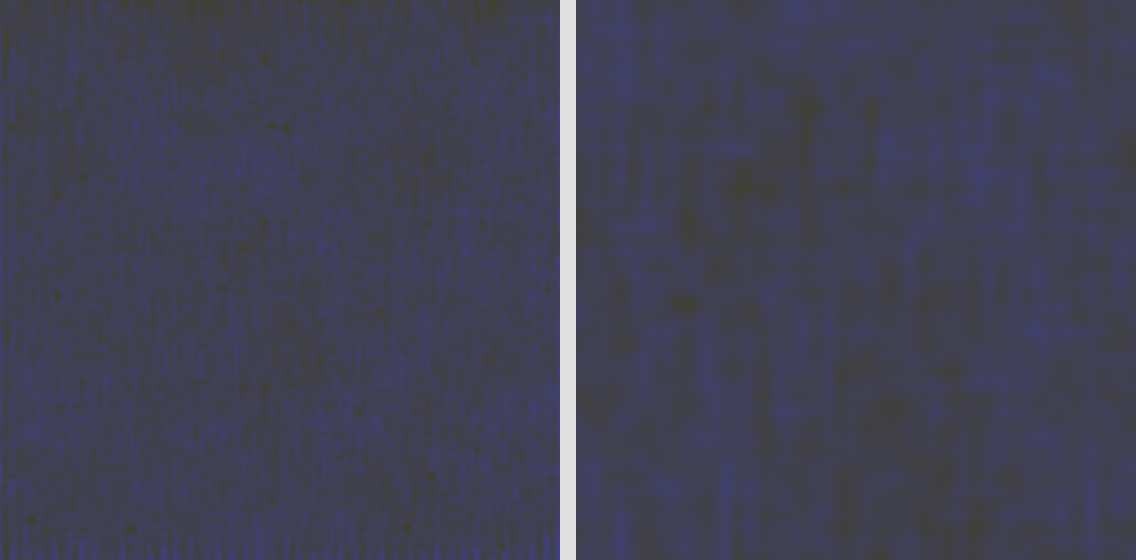
Left, the full canvas; right, a detail of the centre.
Give the GLSL for this texture, as a WebGL 2 fragment shader.

```glsl
#version 300 es
precision highp float;
// Dark slate-blue woven cloth: short upright streaks over a thread grid that
// surfaces in local patches, with broad mottling, scattered olive specks and
// stronger threads at the borders. One tone drives a ramp from olive to blue.

#define BASE_TONE 0.327
#define THREADS 64.0
#define WIDE_THREADS 41.0
#define THREAD_DEPTH 0.0175
#define MOTTLE_DEPTH 0.046
#define GRAIN_DEPTH 0.064
#define STREAK_DEPTH 0.050
#define BLUE_LIFT 2.0
#define SPECK_CELLS 24.0
#define SPECK_SHARE 0.12
#define SPECK_DEPTH 0.14
#define BORDER 0.028

uniform vec2 u_resolution;
out vec4 fragColor;

const float TAU = 6.28319;

vec2 hash2(vec2 p) {
  vec3 q = fract(p.xyx * vec3(0.1031, 0.1030, 0.0973));
  q += dot(q, q.yzx + 33.33);
  return fract((q.xx + q.yz) * q.zy);
}

float cornerSlope(vec2 corner, vec2 offset) {
  float angle = TAU * hash2(corner).x;
  return dot(vec2(cos(angle), sin(angle)), offset);
}

// Gradient noise, roughly -0.7 to 0.7
float gradientNoise(vec2 p) {
  vec2 cell = floor(p);
  vec2 f = p - cell;
  vec2 w = f * f * f * (f * (f * 6.0 - 15.0) + 10.0);
  vec2 e = vec2(1.0, 0.0);
  float low = mix(cornerSlope(cell, f), cornerSlope(cell + e.xy, f - e.xy), w.x);
  float high = mix(cornerSlope(cell + e.yx, f - e.yx), cornerSlope(cell + e.xx, f - e.xx), w.x);
  return mix(low, high, w.y);
}

// Broad patches, summed over octaves
float mottle(vec2 uv) {
  float sum = 0.0;
  float weight = 1.0;
  vec2 p = uv * vec2(6.0, 4.5) + 17.3;
  for (int i = 0; i < 3; i++) {
    sum += weight * gradientNoise(p);
    p = p * 2.0 + 31.7;
    weight *= 0.8;
  }
  return sum;
}

// Soft specks, one at most in each cell, taller than wide
float specks(vec2 uv) {
  vec2 p = uv * SPECK_CELLS;
  vec2 cell = floor(p);
  vec2 place = hash2(cell + 71.0);
  vec2 kind = hash2(cell + 213.0);
  vec2 offset = fract(p) - mix(vec2(0.3), vec2(0.7), place);
  offset.y *= mix(0.65, 1.1, place.x);
  float present = step(kind.x, SPECK_SHARE);
  float strength = mix(0.25, 1.0, kind.y * kind.y);
  return present * strength * (1.0 - smoothstep(0.05, 0.28, length(offset)));
}

// Threads in both directions, each fading in and out over its own patches
float weave(vec2 uv) {
  float columnPatch = gradientNoise(uv * vec2(24.0, 15.0) + 53.0);
  float widePatch = gradientNoise(uv * vec2(18.0, 13.0) + 91.0);
  float rowPatch = gradientNoise(uv * vec2(18.0, 24.0) + 127.0);
  float columns = (0.35 + 2.2 * columnPatch) * cos(TAU * THREADS * uv.x);
  float wideColumns = (0.15 + 2.2 * widePatch) * cos(TAU * WIDE_THREADS * uv.x + 1.0);
  float rows = (0.4 + 2.0 * rowPatch) * cos(TAU * THREADS * uv.y);
  return columns + wideColumns + rows;
}

// Darker top, bluer bottom and right, dark threads at the left
float borders(vec2 uv) {
  vec2 nearLow = exp(-uv / BORDER);
  vec2 nearHigh = exp(-(1.0 - uv) / BORDER);
  float wide = cos(TAU * WIDE_THREADS * uv.x);
  float uneven = 1.0 + 1.6 * gradientNoise(uv * vec2(30.0, 22.0));
  float tone = nearLow.y * (0.03 + 0.06 * wide);
  tone -= nearHigh.y * (0.06 + 0.04 * wide);
  tone += nearHigh.x * (0.04 + 0.045 * wide);
  tone -= nearLow.x * (0.01 - 0.05 * wide);
  return tone * uneven;
}

void main() {
  vec2 uv = gl_FragCoord.xy / u_resolution;

  float grain = gradientNoise(uv * vec2(76.0, 46.0) + 9.0);
  grain += 0.7 * gradientNoise(uv * vec2(60.0, 70.0) + 140.0);
  float streaks = gradientNoise(uv * vec2(44.0, 20.0) + 203.0);

  float shift = MOTTLE_DEPTH * mottle(uv) + GRAIN_DEPTH * grain;
  shift += STREAK_DEPTH * streaks + THREAD_DEPTH * weave(uv);
  shift += borders(uv);
  shift += BLUE_LIFT * shift * max(shift, 0.0);
  float tone = BASE_TONE + shift - SPECK_DEPTH * specks(uv);
  tone = clamp(tone, 0.1, 0.56);

  // Red and green stay nearly level while blue carries the tone
  float red = 0.25 + 0.06 * max(tone - 0.36, 0.0);
  float green = 0.25 - 0.03 * max(tone - 0.4, 0.0);
  fragColor = vec4(red, green, tone, 1.0);
}
```
